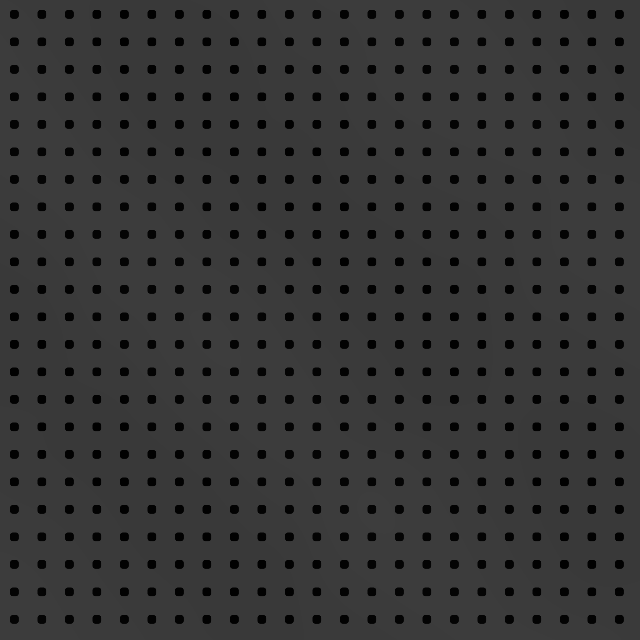
Give the GLSL for this pattern, as a WebGL 1 fragment shader.

```glsl
precision highp float;

// Dark grey sheet perforated by a square grid of small black rounded holes.
// Each hole is a rounded-box distance in a repeated cell; layered sines add
// a faint, broad cloudiness to the whole surface.

uniform vec2 u_resolution;

const float TAU = 6.2831853;
const float HOLES = 23.0;                // holes across and down
const float PITCH = 22.0 / 512.0;        // spacing of hole centres
const float MARGIN = 11.5 / 512.0;       // first centre from left and top
const float HALF_SIZE = 3.5 / 512.0;     // half the width of a hole
const float CORNER = 2.4 / 512.0;        // corner radius of a hole
const float EDGE_SOFTNESS = 0.6;         // edge blend, in output pixels
const float CLOUD_STRENGTH = 0.008;
const vec3 SHEET_COLOR = vec3(0.230);
const vec3 HOLE_COLOR = vec3(0.010);

float roundedBox(vec2 p, float halfSize, float radius) {
  vec2 q = abs(p) - halfSize + radius;
  return length(max(q, 0.0)) + min(max(q.x, q.y), 0.0) - radius;
}

// Broad diagonal bands, bent and broken up by weaker waves; about -1 to 1.
float clouds(vec2 p) {
  float bend = 0.05 * sin(TAU * (1.1 * p.x - 0.9 * p.y) + 0.8);
  float bands = -cos(TAU * (p.x - p.y - 0.195 + bend) / 0.78);
  float patches = sin(TAU * 1.7 * p.x + 1.3) * sin(TAU * 1.4 * p.y + 0.4);
  float detail = sin(TAU * (2.6 * p.x + 1.9 * p.y) + 2.0 * patches);
  return 0.65 * bands + 0.25 * patches + 0.1 * detail;
}

void main() {
  // Canvas units, measured from the top left corner
  vec2 p = gl_FragCoord.xy / u_resolution;
  p.y = 1.0 - p.y;
  float pixel = 1.0 / min(u_resolution.x, u_resolution.y);

  // Offset from the nearest hole centre
  vec2 cell = clamp(floor((p - MARGIN) / PITCH + 0.5), 0.0, HOLES - 1.0);
  vec2 local = p - MARGIN - cell * PITCH;

  // Antialiased hole coverage
  float d = roundedBox(local, HALF_SIZE, CORNER);
  float hole = clamp(0.5 - d / (pixel * EDGE_SOFTNESS), 0.0, 1.0);

  // Cloudiness tints sheet and holes alike
  vec3 color = mix(SHEET_COLOR, HOLE_COLOR, hole);
  color += CLOUD_STRENGTH * clouds(p);
  gl_FragColor = vec4(clamp(color, 0.0, 1.0), 1.0);
}
```
